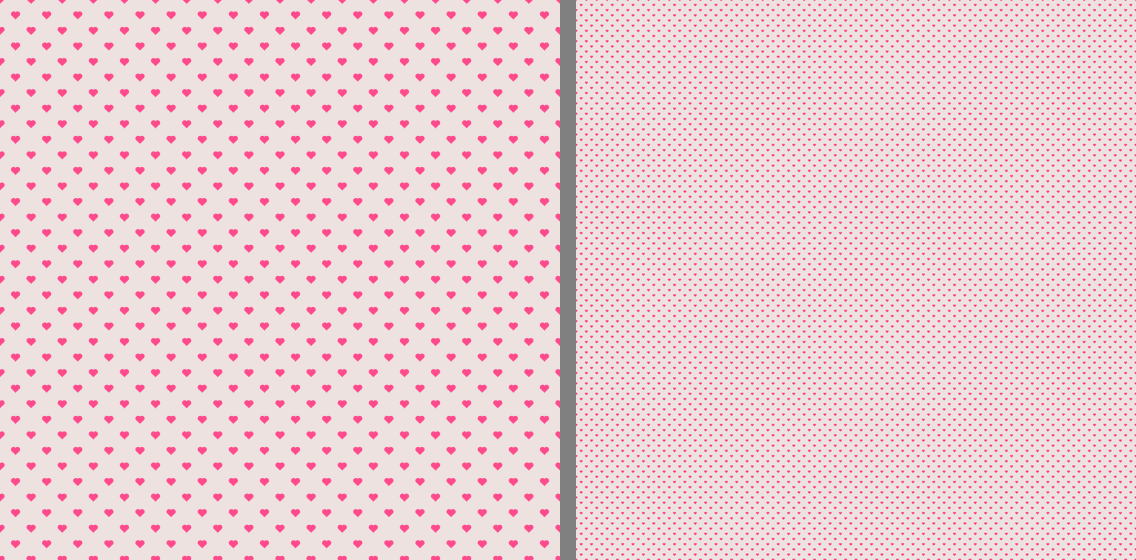
Left: one tile. Right: repeated 3 by 3.
Give the GLSL for this pattern, as a three.js fragment shader.

```glsl
// Small pink hearts on a pale blush ground, in a staggered grid.
// Two 18 by 18 lattices, half a cell apart, each hold one heart per cell;
// the heart is an exact distance function, slightly flattened.
varying vec2 vUv;

// Signed distance to a heart with its tip at the origin, 1.1 units tall
float heartDistance(vec2 p) {
  p.x = abs(p.x);
  if (p.x + p.y > 1.0) return length(p - vec2(0.25, 0.75)) - sqrt(0.125);
  vec2 toNotch = p - vec2(0.0, 1.0);
  vec2 toSide = p - 0.5 * max(p.x + p.y, 0.0);
  return sqrt(min(dot(toNotch, toNotch), dot(toSide, toSide))) * sign(p.x - p.y);
}

// Distance, in cells, to the heart repeated in every unit cell
float heartLattice(vec2 cells) {
  vec2 local = fract(cells) - 0.5;
  vec2 size = vec2(0.245, 0.232);
  return heartDistance((local + vec2(0.0, 0.122)) / size) * size.y;
}

void main() {
  vec2 cells = vUv * 18.0;
  float d = min(heartLattice(cells), heartLattice(cells + 0.5));

  // Edge softened over about one pixel
  float soft = 0.65 * max(fwidth(cells.x), fwidth(cells.y));
  float ink = 1.0 - smoothstep(-soft, soft, d);

  vec3 ground = vec3(0.93, 0.885, 0.88);
  vec3 pink = vec3(1.0, 0.295, 0.55);
  gl_FragColor = vec4(mix(ground, pink, ink), 1.0);
}
```
